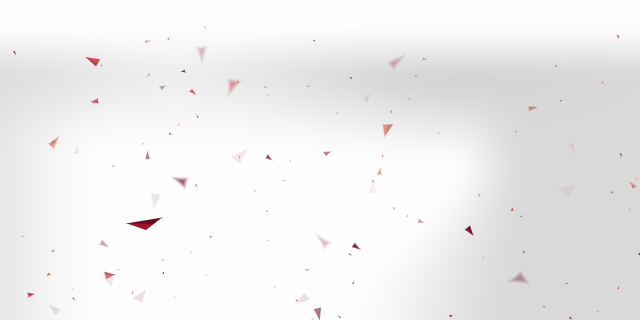
Give the GLSL for this background, as a WebGL 2 fragment shader.

```glsl
#version 300 es
precision highp float;
// Soft white studio glow on grey, sprinkled with red triangular shards.
// The backdrop is a product of smooth ramps; the shards are triangle
// distance functions scattered over jittered cells in several layers.
uniform vec2 u_resolution;
out vec4 fragColor;

// Backdrop tones
const float GREY = 0.852;
const float WHITE = 0.995;
const float BAND_LIFT = 0.075;   // lighter stretch of the upper grey band

// Shard colours
const vec3 WINE  = vec3(0.47, 0.05, 0.16);
const vec3 RED   = vec3(0.84, 0.14, 0.18);
const vec3 CORAL = vec3(0.91, 0.42, 0.35);

// Layers: cell size, share of filled cells, smallest and largest radius
const vec4 DUST  = vec4(0.090, 0.42, 0.0035, 0.0085);
const vec4 CHIPS = vec4(0.190, 0.50, 0.0150, 0.0320);
const vec4 SOFT  = vec4(0.260, 0.36, 0.0240, 0.0330);
const vec4 PALE  = vec4(0.210, 0.42, 0.0200, 0.0420);

// Blur and opacity range of each layer
const vec3 DUST_LOOK  = vec3(0.000, 0.35, 1.00);
const vec3 CHIPS_LOOK = vec3(0.000, 0.35, 1.00);
const vec3 SOFT_LOOK  = vec3(0.009, 0.25, 0.85);
const vec3 PALE_LOOK  = vec3(0.001, 0.04, 0.13);

// The one large folded shard
const vec2 BIG_LEFT  = vec2(0.396, 0.302);
const vec2 BIG_LOW   = vec2(0.456, 0.281);
const vec2 BIG_RIGHT = vec2(0.506, 0.320);

vec4 hash4(vec2 cell, float seed) {
    vec4 q = fract(vec4(cell.xyx, seed) * vec4(0.1031, 0.1030, 0.0973, 0.1099));
    q += dot(q, q.wzxy + 33.33);
    return fract((q.xxyz + q.yzzw) * q.zywx);
}

// Signed distance to the line a-b, positive on its right
float edgeDistance(vec2 p, vec2 a, vec2 b) {
    vec2 d = normalize(b - a);
    return dot(p - a, vec2(d.y, -d.x));
}

// Counter-clockwise triangle, negative inside
float triangle(vec2 p, vec2 a, vec2 b, vec2 c) {
    return max(edgeDistance(p, a, b), max(edgeDistance(p, b, c), edgeDistance(p, c, a)));
}

vec2 polar(float angle, float radius) {
    return radius * vec2(cos(angle), sin(angle));
}

float backdrop(vec2 p) {
    float left = smoothstep(-0.22, 0.38, p.x);
    float rightEdge = mix(1.34, 1.53, smoothstep(0.0, 0.5, p.y));
    float rightSoft = mix(0.30, 0.13, smoothstep(0.0, 0.5, p.y));
    float right = 1.0 - smoothstep(rightEdge - rightSoft, rightEdge + rightSoft, p.x);
    float under = 1.0 - smoothstep(0.50, 0.80, p.y + 0.05 * smoothstep(0.8, 1.5, p.x));
    float sky = smoothstep(0.74, 0.94, p.y);
    float lift = BAND_LIFT * exp(-pow((p.x - 0.55) / 0.42, 2.0));
    float shade = GREY + lift - 0.02 * exp(-dot((p - vec2(1.45, 0.77)) * vec2(2.5, 8.0),
                                                (p - vec2(1.45, 0.77)) * vec2(2.5, 8.0)));
    return mix(shade, WHITE, 1.0 - (1.0 - left * right * under) * (1.0 - sky));
}

// Shards are denser in the left and middle, and sparse along the top
float density(vec2 p) {
    return (1.0 - 0.45 * smoothstep(0.8, 1.6, p.x))
         * smoothstep(0.02, 0.2, p.x) * (1.0 - smoothstep(0.78, 0.95, p.y));
}

vec3 scatter(vec3 color, vec2 p, vec4 layer, vec3 look, float seed, float pixel) {
    vec2 home = floor(p / layer.x);
    float soft = max(look.x, 0.7 * pixel);
    for (int j = -1; j <= 1; j++)
    for (int i = -1; i <= 1; i++) {
        vec2 cell = home + vec2(i, j);
        vec4 place = hash4(cell + 17.0, seed);
        vec4 form = hash4(cell + 71.0, seed + 5.3);
        vec2 center = (cell + 0.05 + 0.9 * place.xy) * layer.x;
        if (place.z > layer.y * density(center)) continue;

        // Long tip plus two nearer corners
        float radius = mix(layer.z, layer.w, form.x * form.x);
        float angle = 6.2832 * place.w;
        vec2 tip = polar(angle, radius);
        vec2 b = polar(angle + 2.0 + 0.6 * form.y, radius * mix(0.4, 0.8, form.z));
        vec2 c = polar(angle + 3.9 + 0.5 * form.z, radius * mix(0.35, 0.75, form.y));
        vec2 q = p - center;
        float cover = 1.0 - smoothstep(-soft, soft, triangle(q, tip, b, c));

        // Tint, with one facet slightly darker
        vec3 tint = mix(WINE, RED, smoothstep(0.40, 0.60, form.w));
        tint = mix(tint, CORAL, smoothstep(0.80, 0.95, form.w));
        tint *= 1.0 - 0.22 * smoothstep(-soft, soft, edgeDistance(q, tip, 0.5 * (b + c)));
        color = mix(color, tint, cover * mix(look.y, look.z, form.y));
    }
    return color;
}

void main() {
    float pixel = 1.0 / u_resolution.y;
    vec2 p = gl_FragCoord.xy * pixel;
    vec3 color = vec3(backdrop(p));

    color = scatter(color, p, PALE, PALE_LOOK, 3.0, pixel);
    color = scatter(color, p, SOFT, SOFT_LOOK, 11.0, pixel);
    color = scatter(color, p, CHIPS, CHIPS_LOOK, 23.0, pixel);
    color = scatter(color, p, DUST, DUST_LOOK, 37.0, pixel);

    // Large shard: dark upper facet, brighter lower one
    float big = triangle(p, BIG_LEFT, BIG_LOW, BIG_RIGHT);
    float fold = edgeDistance(p, vec2(0.396, 0.302), vec2(0.470, 0.300));
    vec3 bigTint = mix(WINE * 0.85, mix(WINE, RED, 0.4), smoothstep(-pixel, pixel, fold));
    color = mix(color, bigTint, 1.0 - smoothstep(-0.7 * pixel, 0.7 * pixel, big));

    fragColor = vec4(color, 1.0);
}
```
